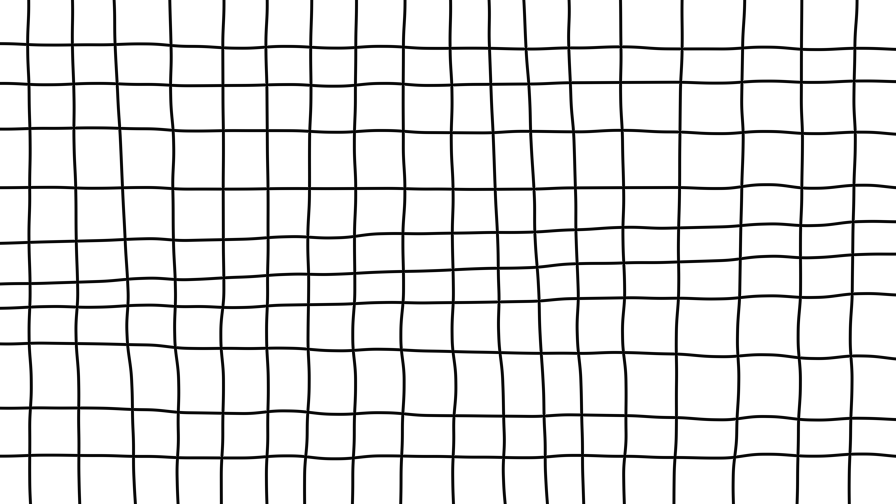
This pattern is drawn by a Shadertoy shader. Its source:

```glsl
// Lengths are fractions of the canvas height.
const vec3 PAPER = vec3(1.0);
const vec3 INK = vec3(0.015);
const float LINE_WIDTH = 0.0058;
const int COLUMNS = 18;
const int ROWS = 10;
const float COLUMN_START = 0.0556;
const float COLUMN_STEP = 0.0968;
const float ROW_START = 0.088;
const float ROW_STEP = 0.0918;
const float JITTER = 0.004;        // random shift of each line
const float DRIFT_JITTER = 0.012;  // random lean of each line
const float WOBBLE = 0.005;        // height of the hand-drawn bends
const float BEND_LENGTH = 0.095;   // distance between bends
const float TAU = 6.2831853;

float hash(vec2 p) {
    vec3 q = fract(vec3(p.xyx) * 0.1031);
    q += dot(q, q.yzx + 33.33);
    return fract((q.x + q.y) * q.z);
}

float signedHash(vec2 p) {
    return 2.0 * hash(p) - 1.0;
}

// Smooth value noise along one line, chosen by seed.
float noise(float t, float seed) {
    float cell = floor(t);
    float f = t - cell;
    f = f * f * f * (f * (f * 6.0 - 15.0) + 10.0);
    return mix(signedHash(vec2(cell, seed)), signedHash(vec2(cell + 1.0, seed)), f);
}

float bump(float i, float centre, float width) {
    float d = (i - centre) / width;
    return exp(-d * d);
}

// Bends are partly shared by all lines of one direction.
float wobble(float t, float i, float seed) {
    float s = t / BEND_LENGTH + 20.0;
    return WOBBLE * (0.6 * noise(s, seed) + 0.4 * noise(s, seed + 7.0 + i));
}

// Column position at depth t below the top edge.
float columnX(float i, float t) {
    float base = COLUMN_START + COLUMN_STEP * i
               - 0.083 * bump(i, 12.7, 2.8) - 0.032 * bump(i, 7.0, 2.0);
    float swing = 0.5 + 0.5 * cos(TAU * (i - 2.0) / 9.0);
    float drift = 0.052 * pow(swing, 4.0) - 0.004
                + DRIFT_JITTER * signedHash(vec2(i, 31.0));
    return base + JITTER * signedHash(vec2(i, 3.0))
         + drift * (t - 0.5) + wobble(t, i, 50.0);
}

// Row depth below the top edge at fraction t of the canvas width.
float rowY(float i, float x, float t) {
    float base = ROW_START + ROW_STEP * i
               + 0.0162 * sin(1.5 * (i - 2.4)) - 0.044 * bump(i, 6.85, 1.2);
    float drift = 0.032 * bump(i, 7.4, 1.2) - 0.06 * bump(i, 5.0, 1.3)
                + DRIFT_JITTER * signedHash(vec2(i, 47.0));
    return base + JITTER * signedHash(vec2(i, 5.0))
         + drift * (t - 0.5) + wobble(x, i, 90.0);
}

void mainImage(out vec4 fragColor, in vec2 fragCoord) {
    vec2 p = fragCoord / iResolution.y;
    p.y = 1.0 - p.y;
    float across = fragCoord.x / iResolution.x;

    // Distance to the nearest line of either direction.
    float d = 1.0;
    for (int i = 0; i < COLUMNS; i++) {
        d = min(d, abs(p.x - columnX(float(i), p.y)));
    }
    for (int i = 0; i < ROWS; i++) {
        d = min(d, abs(p.y - rowY(float(i), p.x, across)));
    }

    float edge = 0.75 / iResolution.y;
    float ink = 1.0 - smoothstep(-edge, edge, d - 0.5 * LINE_WIDTH);
    fragColor = vec4(mix(PAPER, INK, ink), 1.0);
}
```
